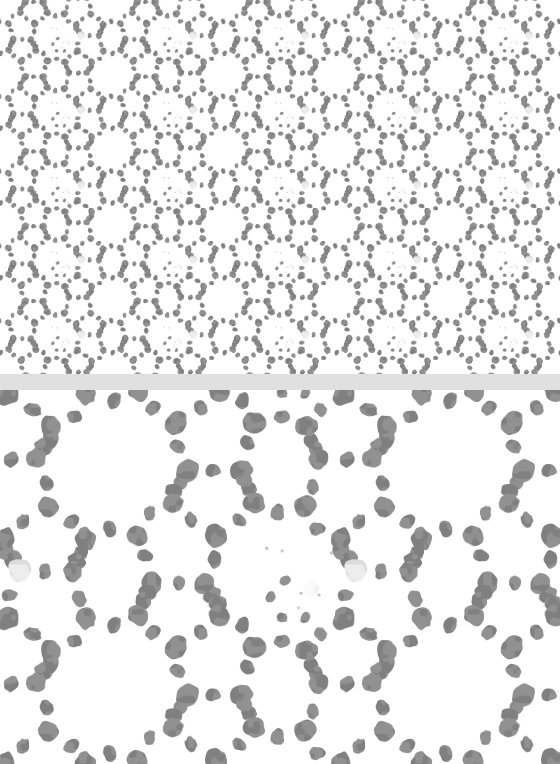
Top, the full canvas; bottom, a detail of the centre.
Write a Shadertoy shader that draws this pattern.

```glsl
// Grey ink dots strung into interlocking ten-sided rings on white, five tiles across and down.

const float REPEATS = 5.0;
const vec2 TILE = vec2(1.5, 1.0);      // tile size, in tile heights
const float INK_DARK = 0.50;
const float INK_LIGHT = 0.57;
const float INK_WORN = 0.86;
const float INK_FAINT = 0.965;

// Half of one ring; the rest follows by half turn and mirror
const vec2 BEADS[6] = vec2[6](vec2(.339, .029), vec2(.273, .174), vec2(.114, .316),
    vec2(-.117, .329), vec2(-.286, .186), vec2(.173, .526));
const vec2 LINKS[4] = vec2[4](vec2(.306, .078), vec2(.275, .117),
    vec2(-.139, .393), vec2(-.158, .430));
const vec2 SPACERS[7] = vec2[7](vec2(.167, .215), vec2(-.010, .286), vec2(-.182, .254),
    vec2(-.293, .081), vec2(-.299, .475), vec2(.146, .404), vec2(-.397, .254));
const vec2 CRUMBS[4] = vec2[4](vec2(.023, .017), vec2(-.042, .089),
    vec2(.010, .180), vec2(.114, .180));

float hash(vec2 p) {
    vec3 q = fract(p.xyx * 0.1031);
    q += dot(q, q.yzx + 33.33);
    return fract((q.x + q.y) * q.z);
}

float noise(vec2 p) {
    vec2 cell = floor(p), f = fract(p);
    f = f * f * (3.0 - 2.0 * f);
    return mix(mix(hash(cell), hash(cell + vec2(1, 0)), f.x),
               mix(hash(cell + vec2(0, 1)), hash(cell + vec2(1, 1)), f.x), f.y);
}

// Shortest offset from a centre that repeats with the tile
vec2 wrapOffset(vec2 p, vec2 centre) {
    vec2 d = p - centre;
    return d - TILE * round(d / TILE);
}

// Copies 0 and 1: corner ring and its half turn; 2 and 3: mirrored ring at mid tile
vec2 placeCopy(vec2 point, int copy) {
    vec2 q = (copy & 1) == 0 ? point : -point;
    return copy < 2 ? q : vec2(-q.x, q.y) + 0.5 * TILE;
}

// Paints one uneven, slightly oval dot over the given grey
float paintDot(float grey, vec2 d, float radius, float oval, float seed, float ink, float pixel) {
    if (dot(d, d) > 4.0 * (radius + pixel) * (radius + pixel)) return grey;
    float angle = 6.2832 * hash(vec2(seed, 3.0));
    vec2 axis = vec2(cos(angle), sin(angle));
    vec2 q = vec2(dot(d, axis), dot(d, vec2(-axis.y, axis.x)));
    q *= vec2(1.0 - oval, 1.0 + oval);
    float wobble = noise(q / radius * 1.7 + seed * 5.3 + 20.0) - 0.5;
    float edge = length(q) - radius * (1.0 + 0.28 * wobble);
    float cover = 1.0 - smoothstep(-0.75 * pixel, 0.75 * pixel, edge);
    float mottle = noise(d * 32.0 + seed * 3.7 + 40.0);
    float shade = ink + (INK_LIGHT - INK_DARK) * smoothstep(0.38, 0.56, mottle);
    return mix(grey, min(shade, 0.98), cover);
}

// Size variation that stays the same in every tile
float varied(float radius, float seed) {
    return radius * (0.92 + 0.18 * hash(vec2(seed, 11.0)));
}

float paintRings(float grey, vec2 p, float pixel) {
    for (int copy = 0; copy < 4; copy++) {
        float base = float(copy) * 20.0 + 1.0;
        for (int i = 0; i < 7; i++) {
            float seed = base + float(i);
            vec2 d = wrapOffset(p, placeCopy(SPACERS[i], copy));
            grey = paintDot(grey, d, varied(0.031, seed), 0.13, seed, INK_DARK, pixel);
        }
        for (int i = 0; i < 4; i++) {
            float seed = base + 7.0 + float(i);
            vec2 d = wrapOffset(p, placeCopy(LINKS[i], copy));
            grey = paintDot(grey, d, varied(0.036, seed), 0.08, seed, INK_DARK, pixel);
        }
        for (int i = 0; i < 6; i++) {
            float seed = base + 11.0 + float(i);
            bool worn = copy == 3 && i == 0;
            vec2 d = wrapOffset(p, placeCopy(BEADS[i], copy));
            grey = paintDot(grey, d, varied(0.047, seed), 0.05, seed,
                            worn ? INK_WORN : INK_DARK, pixel);
        }
    }
    return grey;
}

// Loose crumbs and faint specks inside the mid-tile ring
float paintCrumbs(float grey, vec2 p, float pixel) {
    vec2 d = wrapOffset(p, 0.5 * TILE);
    for (int i = 0; i < 4; i++) {
        float seed = 90.0 + float(i);
        grey = paintDot(grey, d - CRUMBS[i], 0.023, 0.1, seed, INK_DARK, pixel);
    }
    for (int i = 0; i < 6; i++) {
        float seed = 100.0 + float(i);
        vec2 scatter = vec2(hash(vec2(seed, 1.0)), hash(vec2(seed, 2.0))) - 0.5;
        grey = paintDot(grey, d - scatter * vec2(0.5, 0.3), 0.007, 0.0, seed, 0.75, pixel);
    }
    return paintDot(grey, d - vec2(0.139, 0.049), 0.034, 0.05, 110.0, INK_FAINT - 0.02, pixel);
}

void mainImage(out vec4 fragColor, in vec2 fragCoord) {
    vec2 uv = fragCoord / iResolution.xy;
    vec2 p = vec2(uv.x, 1.0 - uv.y) * REPEATS * TILE;
    float pixel = REPEATS / iResolution.y;
    float grey = paintRings(1.0, p, pixel);
    grey = paintCrumbs(grey, p, pixel);
    fragColor = vec4(vec3(grey), 1.0);
}
```
